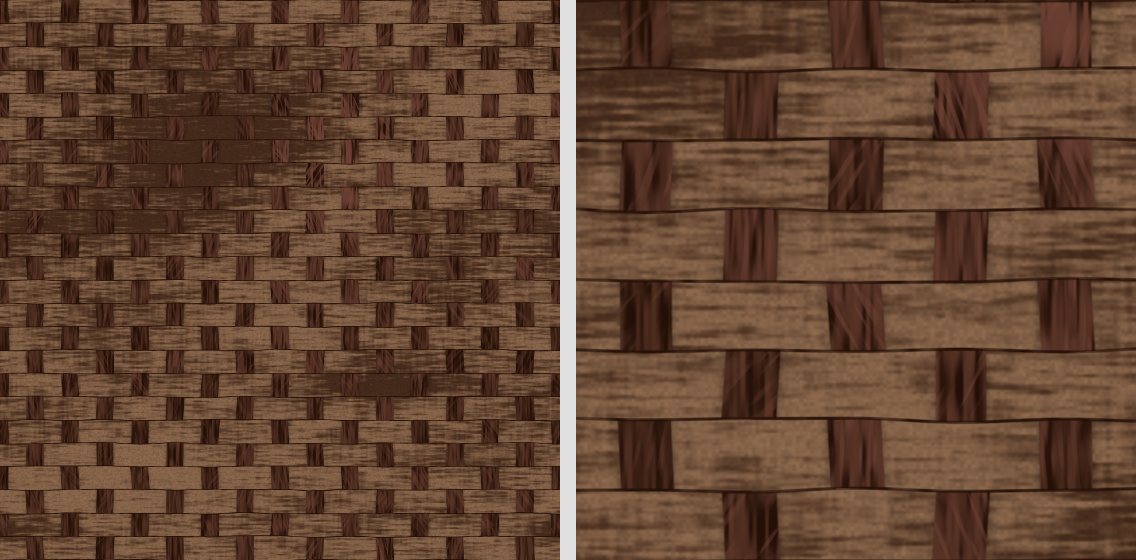
Left, the full canvas; right, a detail of the centre.
A three.js fragment shader for this texture:

```glsl
varying vec2 vUv;

const vec2 WEAVE = vec2(8.0, 24.0); // blocks per row, rows
const float BLOCK_HALF = 0.125;     // fraction of one repeat
const float SOFT = 0.0008;          // edge softness in canvas units

const vec3 TAN = vec3(0.53, 0.395, 0.29);
const vec3 UMBER = vec3(0.27, 0.165, 0.105);
const vec3 DARK = vec3(0.14, 0.06, 0.025);
const vec3 BARK = vec3(0.30, 0.175, 0.12);
const vec3 RUSSET = vec3(0.45, 0.27, 0.22);

float hash(vec2 p) {
  vec3 q = fract(p.xyx * vec3(0.1031, 0.1030, 0.0973));
  q += dot(q, q.yzx + 33.33);
  return fract((q.x + q.y) * q.z);
}

// Value noise whose lattice wraps after "period" cells
float noise(vec2 p, vec2 period, float seed) {
  vec2 i = floor(p);
  vec2 f = fract(p);
  f = f * f * (3.0 - 2.0 * f);
  vec2 a = mod(i, period) + seed;
  vec2 b = mod(i + 1.0, period) + seed;
  return mix(mix(hash(a), hash(vec2(b.x, a.y)), f.x),
             mix(hash(vec2(a.x, b.y)), hash(b), f.x), f.y);
}

float tiled(vec2 uv, vec2 freq, float seed) {
  return noise(uv * freq, freq, seed);
}

// Soft ellipse, measured across the wrapped edges
float blob(vec2 uv, vec2 center, vec2 radius) {
  vec2 d = (fract(uv - center + 0.5) - 0.5) / radius;
  return exp(-dot(d, d));
}

float stainLevel(vec2 uv) {
  float cloud = 0.5 * tiled(uv, vec2(4.0, 7.0), 11.0)
              + 0.3 * tiled(uv, vec2(10.0, 24.0), 23.0)
              + 0.2 * tiled(uv, vec2(24.0, 64.0), 37.0);
  float patches = blob(uv, vec2(0.36, 0.72), vec2(0.17, 0.13))
                + 0.8 * blob(uv, vec2(0.12, 0.60), vec2(0.22, 0.07))
                + 0.9 * blob(uv, vec2(0.70, 0.315), vec2(0.16, 0.03))
                + 0.6 * blob(uv, vec2(0.03, 0.06), vec2(0.11, 0.025))
                + 0.5 * blob(uv, vec2(0.18, 0.95), vec2(0.25, 0.06))
                - 0.4 * blob(uv, vec2(0.85, 0.79), vec2(0.15, 0.08))
                - 0.4 * blob(uv, vec2(0.30, 0.17), vec2(0.40, 0.07));
  return 0.10 + 0.55 * cloud + 0.48 * patches;
}

// Horizontal strip with streaked stains and fine speckle
vec3 stripColor(vec2 uv, float row) {
  float seed = 50.0 + row * 3.0;
  float streak = 0.6 * tiled(uv, vec2(28.0, 300.0), seed)
               + 0.4 * tiled(uv, vec2(80.0, 420.0), seed + 101.0);
  float fibre = tiled(uv, vec2(240.0, 36.0), 71.0);
  float speckle = tiled(uv, vec2(460.0, 460.0), 7.0);
  float level = stainLevel(uv) + 0.65 * (streak - 0.5) + 0.14 * (fibre - 0.5);
  level += 0.12 * (hash(vec2(row, 91.0)) - 0.5);
  vec3 color = mix(TAN, UMBER, smoothstep(0.22, 0.80, level));
  return color * (0.90 + 0.16 * speckle);
}

// Exposed upright with vertical grain and slanted scratches
vec3 blockColor(vec2 uv, vec2 local, vec2 id) {
  float seed = hash(id + 17.0);
  float angle = (hash(id + 43.0) - 0.5) * 1.5;
  float c = cos(angle);
  float s = sin(angle);
  vec2 slant = mat2(c, -s, s, c) * local;
  vec2 wide = vec2(256.0);
  float shift = floor(seed * 90.0);
  float grain = noise(local * vec2(420.0, 50.0) + 128.0, wide, shift);
  float scratch = noise(slant * vec2(360.0, 45.0) + 128.0, wide, shift + 29.0);
  float crack = noise(local * vec2(190.0, 24.0) + 128.0, wide, shift + 53.0);
  float wear = 0.75 * blob(uv, vec2(0.60, 0.73), vec2(0.13, 0.25))
             + 0.35 * tiled(uv, vec2(5.0, 6.0), 83.0)
             + 0.45 * (seed - 0.5);
  float tone = 0.55 * grain + 0.45 * crack;
  vec3 color = mix(DARK, BARK, smoothstep(0.15, 0.85, tone));
  float scuff = smoothstep(0.52, 0.85, scratch);
  color = mix(color, RUSSET, scuff * (0.25 + 0.45 * clamp(wear, 0.0, 1.0)));
  float worn = clamp(wear, 0.0, 1.0) * smoothstep(0.15, 0.65, tone);
  return mix(color, RUSSET, 0.75 * worn);
}

void main() {
  vec2 uv = vUv;

  // Slightly uneven rows, alternate rows shifted by half a repeat
  float bend = 0.003 * (tiled(uv, vec2(16.0, 24.0), 5.0) - 0.5);
  float y = (uv.y + bend) * WEAVE.y;
  float row = mod(floor(y), WEAVE.y);
  float across = fract(y) - 0.5;
  float x = uv.x * WEAVE.x - 0.5 * (1.0 - mod(row, 2.0));
  float column = floor(x + 0.5);
  vec2 id = vec2(mod(column, WEAVE.x), row);
  vec2 local = vec2(x - column, across) / WEAVE;

  // Each upright leans and varies a little in width
  float lean = (hash(id + 61.0) - 0.5) * 0.05;
  float width = BLOCK_HALF + (hash(id + 79.0) - 0.5) * 0.012;
  float edge = (abs(x - column + lean * across) - width) / WEAVE.x;
  float block = 1.0 - smoothstep(-SOFT, SOFT, edge);

  // Soft contact shade beside the uprights
  vec3 strip = stripColor(uv, row);
  strip *= 1.0 - 0.18 * exp(-max(edge, 0.0) / 0.0025);
  vec3 color = mix(strip, blockColor(uv, local, id), block);

  // Thin broken seams between rows
  float gap = (0.5 - abs(across)) / WEAVE.y;
  float seam = 1.0 - smoothstep(0.0003, 0.0003 + 1.5 * SOFT, gap);
  float broken = 0.55 + 0.45 * tiled(uv, vec2(120.0, 24.0), 97.0);
  color = mix(color, DARK, seam * broken);

  gl_FragColor = vec4(color, 1.0);
}
```
